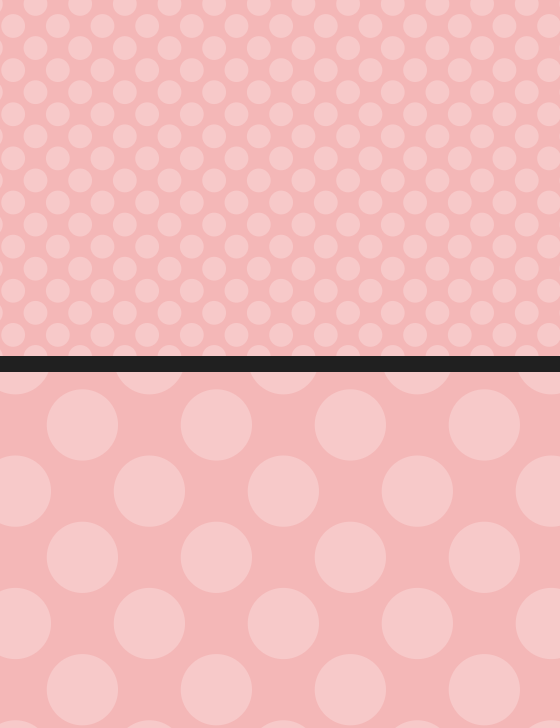
Top: the whole. Bottom: its middle third, enlarged.
Reproduce this pattern procedurally as a WebGL 1 fragment shader.

```glsl
precision highp float;
// Staggered polka dots in pale pink on a rose pink ground.

uniform vec2 u_resolution;

// Lengths are fractions of the canvas width.
#define PITCH vec2(0.07975, 0.0788)
#define FIRST_DOT vec2(0.0235, 0.0377)
#define DOT_RADIUS 0.0212
#define GROUND_COLOR vec3(0.957, 0.718, 0.718)
#define DOT_COLOR vec3(0.969, 0.788, 0.788)

// Distance from p to the nearest point of a rectangular grid.
float gridDistance(vec2 p) {
  vec2 cell = fract(p / PITCH + 0.5) - 0.5;
  return length(cell * PITCH);
}

void main() {
  vec2 p = gl_FragCoord.xy / u_resolution.x - FIRST_DOT;
  float pixel = 1.0 / u_resolution.x;

  // Two grids, offset by half a pitch, form the stagger.
  float d = min(gridDistance(p), gridDistance(p - 0.5 * PITCH)) - DOT_RADIUS;

  // One-pixel soft edge.
  float dot_mask = clamp(0.5 - d / pixel, 0.0, 1.0);
  gl_FragColor = vec4(mix(GROUND_COLOR, DOT_COLOR, dot_mask), 1.0);
}
```
